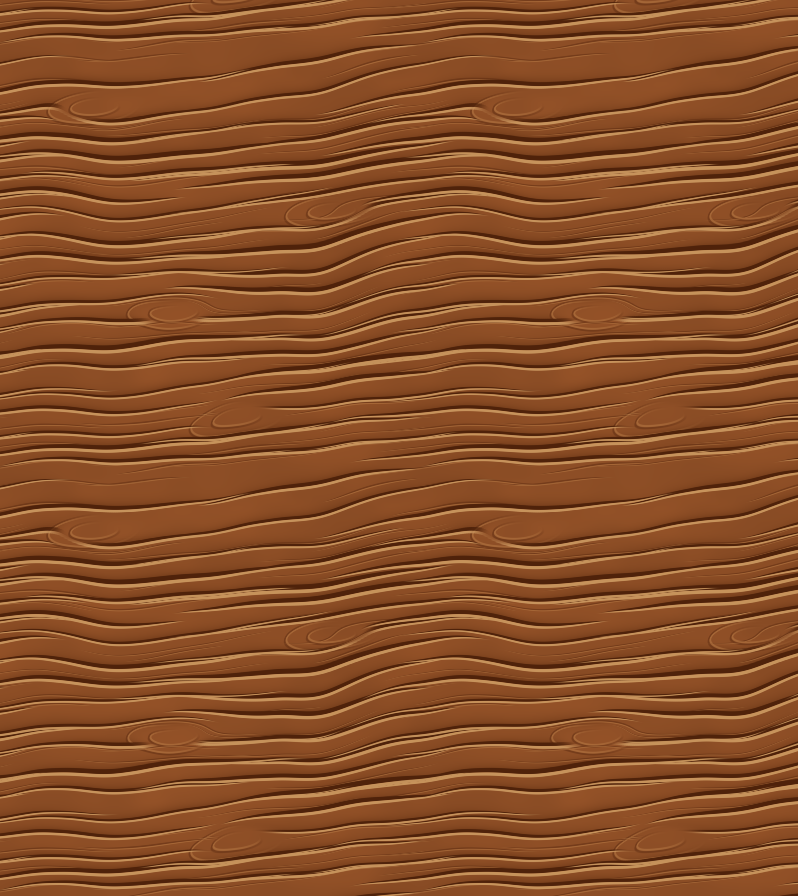
Reproduce this texture procedurally as a WebGL 2 fragment shader.

```glsl
#version 300 es
precision highp float;

#define TILE 0.473
#define SLOPE 0.1
#define GROOVE_GRID vec2(2.0, 20.0)
#define GRAIN_GRID vec2(4.0, 40.0)
#define GROOVE_WIDTH 0.0125
#define GRAIN_WIDTH 0.004
#define KNOT_SIZE vec2(0.13, 0.042)
#define KNOT_COUNT 4
#define WARP 0.065

uniform vec2 u_resolution;
out vec4 fragColor;

float hash(vec2 p) {
    return fract(sin(dot(p, vec2(127.1, 311.7))) * 43758.5453);
}

// Value noise repeating once per tile
float noise(vec2 q, vec2 cells) {
    vec2 p = q * cells;
    vec2 i = floor(p), f = p - i;
    f = f * f * f * (f * (f * 6.0 - 15.0) + 10.0);
    vec2 a = mod(i, cells), b = mod(i + 1.0, cells);
    return mix(mix(hash(a), hash(vec2(b.x, a.y)), f.x),
               mix(hash(vec2(a.x, b.y)), hash(b), f.x), f.y);
}

float band(float d, float lo, float hi, float aa) {
    return smoothstep(lo - aa, lo + aa, d) * (1.0 - smoothstep(hi - aa, hi + aa, d));
}

// Tapered strokes along the grain: x = soft shade, y = dark groove, z = lit edge
vec3 strokes(vec2 p, float stretch, vec2 grid, float width, float density, float aa) {
    vec2 cell = floor(p * grid);
    vec3 ink = vec3(0.0);
    for (int j = -1; j <= 1; j++) {
        for (int i = -1; i <= 1; i++) {
            vec2 c = cell + vec2(i, j);
            float tile = floor(c.x / grid.x);
            float row = mod(c.y + round(tile * grid.y * SLOPE), grid.y);
            vec2 id = vec2(c.x - tile * grid.x, row) + grid;
            float shift = hash(id), lift = hash(id + 7.3);
            float size = hash(id + 13.7), keep = step(hash(id + 29.1), density);

            float u = (p.x * grid.x - c.x - 0.25 - 0.5 * shift) / mix(0.45, 1.0, size);
            float taper = max(1.0 - u * u, 0.0);
            float bend = 0.15 * sin(2.0 * u + 6.0 * size);
            float d = (p.y - (c.y + 0.2 + 0.6 * lift + bend) / grid.y) / stretch;
            float w = width * taper * mix(0.45, 1.0, hash(id + 41.9));
            float show = keep * smoothstep(0.0, 0.25, taper);

            float shade = smoothstep(-aa, aa, d) * exp(-max(d - w, 0.0) / 0.011) * taper;
            float dark = band(d, 0.0, w, aa);
            float lit = band(d, -0.6 * w - 0.1 * width, 0.0, aa);
            ink = max(ink, show * vec3(shade, dark, lit));
        }
    }
    return ink;
}

void main() {
    vec2 q = gl_FragCoord.xy / (u_resolution.y * TILE);
    float pixel = 1.0 / (u_resolution.y * TILE);
    float aa = 0.6 * pixel;

    // Wavy grain coordinate
    float v = q.y - SLOPE * q.x;
    v += WARP * (noise(q, vec2(3.0, 5.0)) - 0.5);
    v += 0.022 * (noise(q + 0.37, vec2(6.0, 4.0)) - 0.5);

    // Knots spread the grain and carry open, curled rings
    float knot = 0.0, ringLit = 0.0, ringDark = 0.0;
    for (int k = 0; k < KNOT_COUNT; k++) {
        float n = float(k);
        vec2 center = vec2(hash(vec2(n, 5.2)), (n + 0.5) / float(KNOT_COUNT));
        vec2 d = q - center;
        d -= round(d);
        d.y -= SLOPE * d.x + 0.03 * (noise(q, vec2(7.0, 6.0)) - 0.5);
        vec2 e = d / KNOT_SIZE;
        float r = length(e);
        float core = exp(-r * r);
        v -= 0.7 * d.y * core;
        knot = max(knot, core);

        float scale = r / max(length(e / KNOT_SIZE), 0.001);
        float open = 1.0 - smoothstep(-0.5, 0.55, e.x + 0.35 * sign(e.y) * smoothstep(0.0, 0.3, abs(e.y)));
        for (int ring = 0; ring < 2; ring++) {
            float s = (r - 0.42 - 0.4 * float(ring) + 0.1 * e.y) * scale;
            ringLit = max(ringLit, open * band(s, -0.002, 0.002, aa));
            ringDark = max(ringDark, open * band(s, 0.002, 0.006, aa));
        }
    }

    float stretch = max(length(vec2(dFdx(v), dFdy(v))) / pixel, 0.2);
    vec2 p = vec2(q.x, v);
    float clear = 1.0 - smoothstep(0.4, 0.8, knot);
    vec3 groove = strokes(p, stretch, GROOVE_GRID, GROOVE_WIDTH, 0.85, aa) * clear;
    vec3 grain = strokes(p, stretch, GRAIN_GRID, GRAIN_WIDTH, 0.4, aa);

    // Painted wood: mottled base, then shade, fine grain, grooves and lit edges
    float mottle = 0.6 * noise(q, vec2(5.0, 9.0)) + 0.4 * noise(q, vec2(14.0, 22.0));
    vec3 color = vec3(0.56, 0.31, 0.15) * (0.95 + 0.1 * mottle);
    color = mix(color, vec3(0.43, 0.22, 0.09), 0.7 * groove.x);
    color = mix(color, vec3(0.38, 0.18, 0.07), 0.55 * max(grain.y, ringDark));
    color = mix(color, vec3(0.72, 0.48, 0.27), 0.55 * max(grain.z, ringLit));
    color = mix(color, vec3(0.31, 0.135, 0.04), groove.y);
    color = mix(color, vec3(0.79, 0.59, 0.37), 0.95 * groove.z);
    fragColor = vec4(color, 1.0);
}
```
